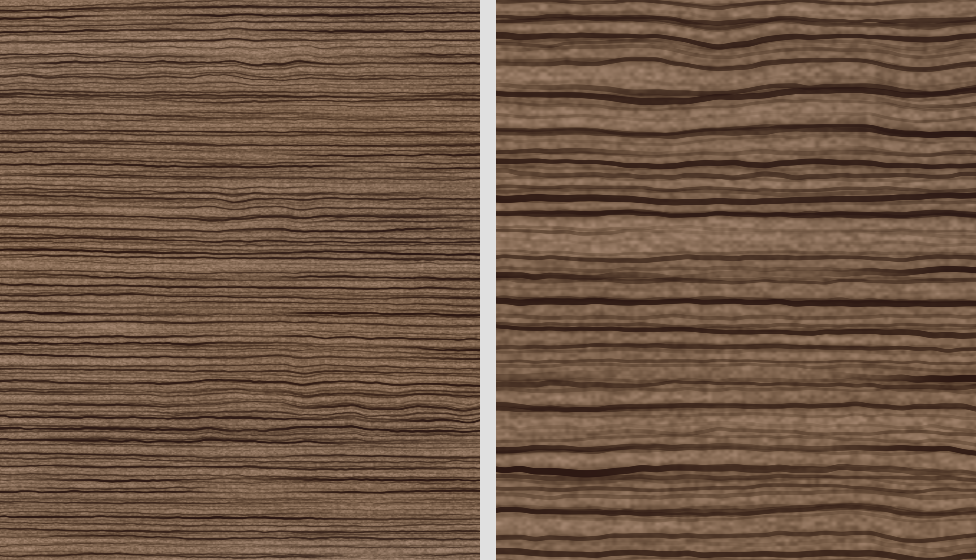
Left: the whole. Right: its middle third, enlarged.
Reproduce this texture procedurally as a Shadertoy shader.

```glsl
// Dark brown wood veneer with dense, nearly level grain lines.
// Rows of jittered strokes in three weights share one warped field,
// laid over broad tonal bands, long fibre streaks and fine speckle.

#define BOLD_ROWS 46.0
#define FINE_ROWS 77.0
#define HAIR_ROWS 131.0
#define BOLD_WIDTH 0.0016
#define FINE_WIDTH 0.0012
#define HAIR_WIDTH 0.0010
#define WAVE 0.008
#define BUMP 0.010
#define JAG 0.0013
#define SPECKLE 0.33
#define DARK_WOOD vec3(0.165, 0.088, 0.072)
#define LIGHT_WOOD vec3(0.605, 0.492, 0.408)

float hash(vec2 p) {
    return fract(sin(dot(p, vec2(127.1, 311.7))) * 43758.5453);
}

float noise(vec2 p) {
    vec2 cell = floor(p), f = fract(p);
    f = f * f * (3.0 - 2.0 * f);
    float low = mix(hash(cell), hash(cell + vec2(1, 0)), f.x);
    float high = mix(hash(cell + vec2(0, 1)), hash(cell + vec2(1, 1)), f.x);
    return mix(low, high, f.y);
}

// Signed noise, -1 to 1
float snoise(vec2 p) {
    return 2.0 * noise(p) - 1.0;
}

// Gentle waves everywhere, with sharper bumps in a few places
float warp(vec2 p) {
    float rough = smoothstep(0.62, 0.9, noise(p * vec2(2.3, 8.0) + 31.0));
    float offset = WAVE * 0.6 * snoise(p * vec2(2.2, 5.0));
    offset += WAVE * 0.14 * snoise(p * vec2(9.0, 31.0) + 7.0);
    offset += BUMP * 0.5 * rough * snoise(p * vec2(24.0, 22.0) + 13.0);
    return offset;
}

// Darkness of one set of grain lines: crisp core inside a soft halo
float grainLines(vec2 p, float rows, float width, float seed, float px) {
    float row = floor(p.y * rows);
    float shade = 0.0;
    for (int i = -1; i <= 1; i++) {
        float id = row + float(i);
        float jitter = 0.62 * (hash(vec2(id, seed)) - 0.5);
        float wobble = 0.16 * snoise(vec2(p.x * 5.0, id * 7.3 + seed));
        float jag = JAG * snoise(vec2(p.x * 38.0, id * 9.1 + seed));
        jag += JAG * 0.5 * snoise(vec2(p.x * 110.0, id * 4.7 + seed));
        float d = abs(p.y + jag - (id + 0.5 + jitter + wobble) / rows);

        // Each line swells, thins and fades along its length
        float swell = noise(vec2(p.x * 18.0 + seed, id * 3.7));
        float fade = noise(vec2(p.x * 4.5 - seed, id * 5.9));
        float weight = hash(vec2(id, seed + 4.0));
        float w = width * (0.55 + 0.4 * weight + 0.6 * swell);
        float strength = (0.68 + 0.32 * weight) * smoothstep(0.0, 0.48, fade);

        float core = 1.0 - smoothstep(w - 0.6 * px, w + 0.6 * px, d);
        float halo = 0.30 * exp(-d * d / (5.0 * w * w));
        shade = max(shade, strength * max(core, halo));
    }
    return shade;
}

void mainImage(out vec4 fragColor, in vec2 fragCoord) {
    float px = 1.0 / iResolution.y;
    vec2 p = fragCoord * px;
    vec2 q = vec2(p.x, p.y + warp(p));

    // Broad bands and fibre streaks
    float tone = 0.90;
    tone += 0.06 * snoise(q * vec2(0.9, 5.5) + 3.0);
    tone += 0.04 * snoise(q * vec2(1.3, 26.0) + 17.0);
    tone += 0.09 * snoise(q * vec2(6.0, 190.0) + 41.0);

    // Fine speckle, slightly stretched along the grain
    tone += SPECKLE * 0.4 * snoise(p * vec2(220.0, 400.0));
    tone += SPECKLE * 0.35 * snoise(p * vec2(390.0, 490.0) + 9.0);

    // Grain lines, from hair-thin to bold
    tone *= 1.0 - 0.36 * grainLines(q, HAIR_ROWS, HAIR_WIDTH, 11.0, px);
    tone *= 1.0 - 0.70 * grainLines(q, FINE_ROWS, FINE_WIDTH, 23.0, px);
    tone *= 1.0 - 0.99 * grainLines(q, BOLD_ROWS, BOLD_WIDTH, 37.0, px);

    // Middle tones are warmer; hue drifts slowly from red to yellow
    tone = clamp(tone, 0.0, 1.08);
    vec3 color = mix(DARK_WOOD, LIGHT_WOOD, tone);
    color -= tone * (1.0 - tone) * vec3(0.0, 0.0, 0.08);
    float hue = snoise(q * vec2(1.5, 9.0) + 53.0);
    color += hue * vec3(0.006, 0.0, -0.007);
    fragColor = vec4(color, 1.0);
}
```
